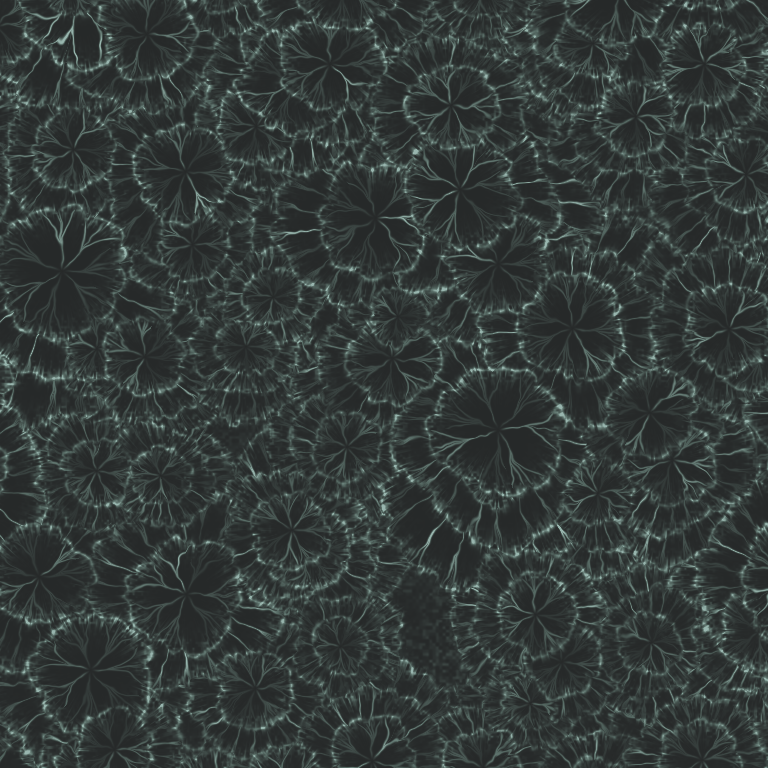
This texture is drawn by a Shadertoy shader. Its source:

```glsl
// Overlapping lichen-like rosettes: scattered seeds each carry three nested
// scalloped discs, painted from the widest to the core. Every disc has
// forked radial veins and a fuzzy, streaked pale rim on a dark ground.

const float TAU = 6.28318;
const float GRID = 7.0;              // seeds along one side
const float CORE_MIN = 0.036;        // radius of the smallest core
const float CORE_MAX = 0.086;        // radius of the largest core
const float RING_GROWTH = 0.75;      // added radius per ring, in cores
const float VEIN_WIDTH = 0.00145;
const float VEIN_GAIN = 1.45;
const float VEIN_SWAY = 0.0075;      // sideways wander of the veins
const float RIM_INSIDE = 0.0085;     // fade of the rim hairs towards the centre
const float RIM_OUTSIDE = 0.0035;    // fade of the rim outwards
const float RIM_LINE = 0.0022;       // width of the crisp scalloped outline
const float RIM_GAIN = 1.25;
const vec3 GROUND = vec3(0.150, 0.161, 0.161);
const vec3 MIDTONE = vec3(0.330, 0.405, 0.382);
const vec3 PALE = vec3(0.600, 0.715, 0.685);

float hash(vec2 p) {
    return fract(sin(dot(p, vec2(127.1, 311.7))) * 43758.5453);
}

float noise(vec2 p) {
    vec2 i = floor(p);
    vec2 f = fract(p);
    f = f * f * (3.0 - 2.0 * f);
    float low = mix(hash(i), hash(i + vec2(1, 0)), f.x);
    float high = mix(hash(i + vec2(0, 1)), hash(i + vec2(1, 1)), f.x);
    return mix(low, high, f.y);
}

// Radial veins that fork twice on the way out; t runs from centre 0 to rim 1
float veins(vec2 p, float angle, float dist, float t, float ring, vec2 seed) {
    float count = ring < 0.5 ? 7.0 : 16.0 + 6.0 * ring;
    float start = ring < 0.5 ? 0.0 : 0.42;
    float arc = TAU * dist / count;
    float sway = noise(p * 48.0 + seed) + 0.4 * noise(p * 120.0) - 0.7;
    float u = (angle / TAU + 0.5) * count;
    u += sway * VEIN_SWAY * smoothstep(0.0, 0.02, dist) / max(arc, 0.004);
    vec2 id = vec2(mod(floor(u), count), ring * 7.0) + seed * 19.0;
    float h = hash(id);
    float k = hash(id + 5.3);

    float x = fract(u) - 0.5 + (h - 0.5) * 0.4;
    x = abs(x + (k - 0.5) * 0.25 * t) - 0.36 * max(t - start - 0.15 - 0.3 * k, 0.0);
    x = abs(x + 0.02) - 0.30 * max(t - start - 0.25 - 0.25 * h, 0.0);
    float away = abs(x) * arc;

    float line = exp(-away * away / (VEIN_WIDTH * VEIN_WIDTH));
    float strength = mix(0.16, 1.0, k * k) * mix(0.5, 1.0, noise(p * 70.0 + 9.0));
    float fade = smoothstep(start, start + 0.2, t) * (1.0 - 0.7 * smoothstep(0.8, 1.0, t));
    return line * strength * fade;
}

// Fine radial hairs and grains that break up the rim
float rimStreaks(vec2 p, float angle, float dist, float radius) {
    float hairs = noise(vec2(angle * radius / 0.0026, dist / 0.012));
    float grains = noise(p * 270.0);
    float patches = noise(p * 26.0 + 31.0);
    float broken = 0.9 * hairs * hairs * hairs + 0.75 * grains * grains * grains;
    return broken * mix(0.4, 1.15, patches);
}

// Paints one disc of a rosette over the tone below it
float paintDisc(float tone, vec2 p, vec2 seed, vec2 centre, float size, float ring) {
    vec2 away = p - centre;
    float dist = length(away);
    float radius = mix(CORE_MIN, CORE_MAX, size) * (1.0 + RING_GROWTH * ring);
    if (dist > radius * 1.25 + 0.02) return tone;

    // Scalloped, slightly lopsided outline
    float angle = atan(away.y, away.x);
    vec2 dir = away / max(dist, 0.0001);
    float lumps = noise(dir * 1.8 + seed * 3.7 + ring * 11.0) - 0.5;
    float dents = noise(dir * 5.0 + seed * 5.1 + ring * 3.0) - 0.5;
    float lobes = 8.0 + 6.0 * ring + floor(4.0 * hash(seed + 2.9));
    float scallop = abs(sin(0.5 * lobes * angle + 5.0 * lumps + 1.5 * dents));
    float ragged = (noise(p * 130.0) - 0.5) * (0.002 + 0.003 * ring);
    float shape = 0.92 + 0.28 * lumps + 0.1 * dents + 0.10 * scallop / (1.0 + 0.5 * ring);
    float edge = radius * shape + ragged;
    float gap = edge - dist;

    float vigour = mix(0.6, 1.15, size) * (0.75 + 0.2 * ring);
    float inside = veins(p, angle, dist, dist / edge, ring, seed) * VEIN_GAIN * vigour;
    float body = smoothstep(-0.001, 0.0015, gap);
    float glow = exp(-(gap > 0.0 ? gap / RIM_INSIDE : -gap / RIM_OUTSIDE));
    float outline = exp(-gap * gap / (RIM_LINE * RIM_LINE)) * (0.34 - 0.08 * ring);
    outline *= scallop * mix(0.3, 1.3, noise(p * 65.0 + 4.0));
    float rim = glow * rimStreaks(p, angle, dist, radius) * RIM_GAIN + outline;
    rim *= mix(0.75, 1.15, size);
    return max(mix(tone, inside, body), rim);
}

void mainImage(out vec4 fragColor, in vec2 fragCoord) {
    vec2 p = fragCoord / iResolution.y;
    vec2 cell = floor(p * GRID);
    float grain = noise(p * 230.0);
    float tone = 0.25 * grain * grain * noise(p * 30.0);

    // Widest rings first, cores last
    for (int ring = 2; ring >= 0; ring--) {
        for (int y = -2; y <= 2; y++) {
            for (int x = -2; x <= 2; x++) {
                vec2 seed = cell + vec2(x, y);
                vec2 jitter = vec2(hash(seed + 0.7), hash(seed + 41.3));
                vec2 centre = (seed + jitter) / GRID;
                float size = pow(hash(seed + 17.9), 1.6);
                tone = paintDisc(tone, p, seed, centre, size, float(ring));
            }
        }
    }

    // Dark ground to grey-green to pale veins
    vec3 color = mix(GROUND, MIDTONE, clamp(tone / 0.45, 0.0, 1.0));
    color = mix(color, PALE, smoothstep(0.4, 1.05, tone));
    fragColor = vec4(color, 1.0);
}
```
